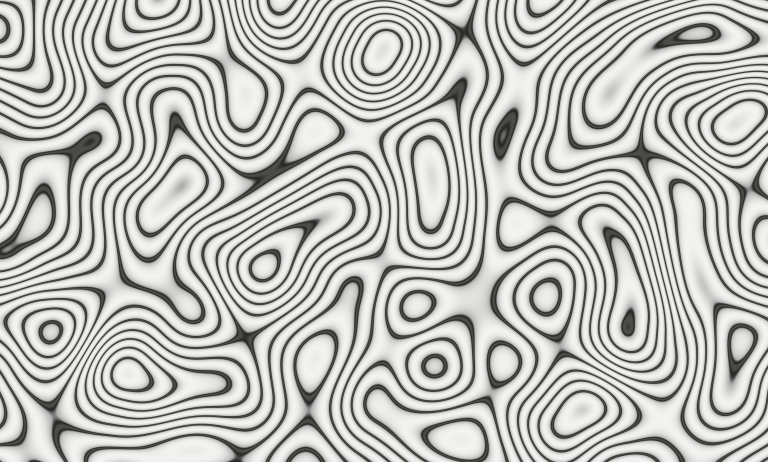
Write a Shadertoy shader that draws this pattern.

```glsl
// Dark contour lines of a smooth random relief on softly shaded pale paper.

const float CELLS_PER_HEIGHT = 4.0;   // relief lattice cells over canvas height
const float LINES_PER_UNIT = 10.5;    // contour lines per unit of relief
const vec3 PAPER = vec3(0.965, 0.965, 0.957);
const vec3 SHADOW = vec3(0.285, 0.285, 0.285);
const vec3 INK_CORE = vec3(0.30, 0.30, 0.275);
const vec3 INK_RIM = vec3(0.15, 0.15, 0.147);

// Integer hash of a lattice point, 0 to 1
float hash(ivec2 cell) {
    uint n = uint(cell.x + 512) * 1597u + uint(cell.y + 512) * 51749u;
    n = (n ^ (n >> 15)) * 739391u;
    n = (n ^ (n >> 13)) * 668265u;
    n ^= n >> 16;
    return float(n & 65535u) / 65535.0;
}

// Slope of a random unit gradient, evaluated at an offset from its corner
float cornerRamp(ivec2 corner, vec2 offset) {
    float angle = 6.28318 * hash(corner);
    return dot(vec2(cos(angle), sin(angle)), offset);
}

// Gradient noise with quintic blending
float gradientNoise(vec2 p) {
    ivec2 cell = ivec2(floor(p));
    vec2 f = fract(p);
    vec2 w = f * f * f * (f * (f * 6.0 - 15.0) + 10.0);
    float low = mix(cornerRamp(cell, f),
                    cornerRamp(cell + ivec2(1, 0), f - vec2(1, 0)), w.x);
    float high = mix(cornerRamp(cell + ivec2(0, 1), f - vec2(0, 1)),
                     cornerRamp(cell + ivec2(1, 1), f - vec2(1, 1)), w.x);
    return mix(low, high, w.y);
}

vec2 rotate(vec2 p, float angle) {
    float c = cos(angle), s = sin(angle);
    return vec2(c * p.x - s * p.y, s * p.x + c * p.y);
}

// Distance in height to the nearest contour: 0 on a line, 1 midway between
float contourDistance(float height, float density) {
    return abs(fract(height * density) * 2.0 - 1.0);
}

// Ink with a darker rim, fading through a soft halo into paper
vec3 contourColor(float t) {
    vec3 ink = mix(INK_CORE, INK_RIM, smoothstep(0.03, 0.13, t));
    vec3 ground = mix(PAPER, SHADOW, exp(-4.0 * t));
    return mix(ink, ground, smoothstep(0.12, 0.24, t));
}

vec3 relief(vec2 uv) {
    float height = gradientNoise(rotate(uv * CELLS_PER_HEIGHT, 0.5) + 7.3);
    return contourColor(contourDistance(height, LINES_PER_UNIT));
}

void mainImage(out vec4 fragColor, in vec2 fragCoord) {
    // Average a 3 by 3 grid of samples for smooth edges
    vec3 sum = vec3(0.0);
    for (int j = -1; j <= 1; j++) {
        for (int i = -1; i <= 1; i++) {
            vec2 offset = vec2(i, j) / 3.0;
            sum += relief((fragCoord + offset) / iResolution.y);
        }
    }
    fragColor = vec4(sum / 9.0, 1.0);
}
```
